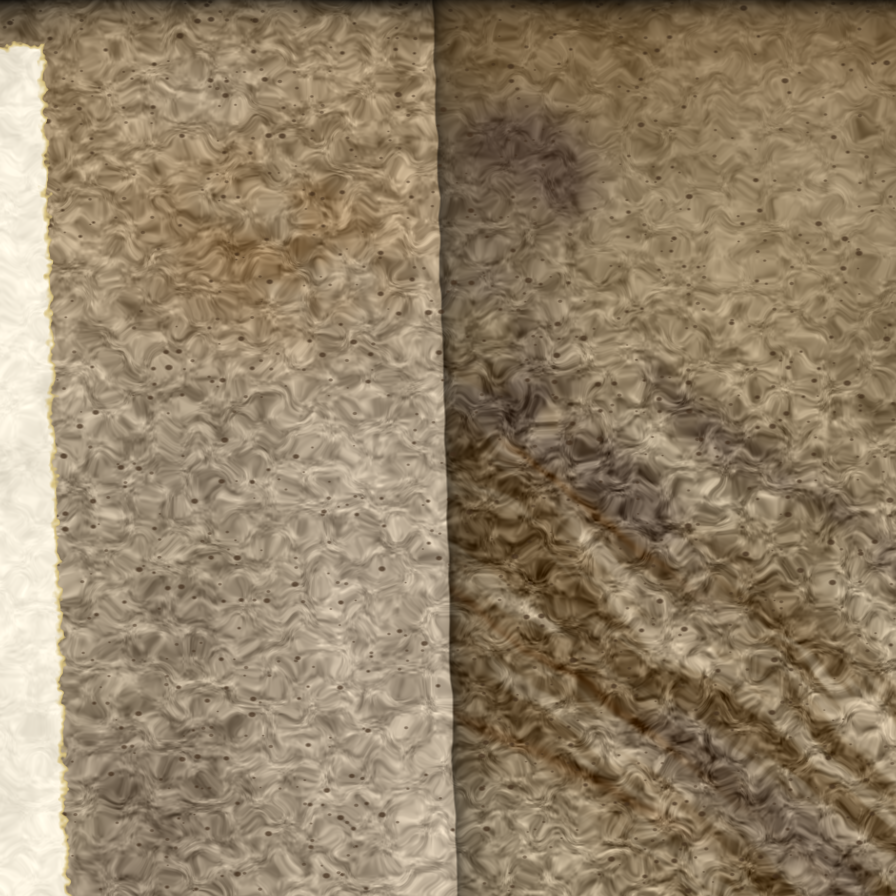
Give the GLSL for this texture, as a Shadertoy shader.

```glsl
// Weathered stone wall: a sunlit strip, a pale slab, and a recessed face with diagonal stains.

float hash(vec2 p) {
    vec3 q = fract(p.xyx * 0.1031);
    q += dot(q, q.yzx + 33.33);
    return fract((q.x + q.y) * q.z);
}

float noise(vec2 p) {
    vec2 i = floor(p), f = fract(p);
    f = f * f * (3.0 - 2.0 * f);
    return mix(mix(hash(i), hash(i + vec2(1, 0)), f.x),
               mix(hash(i + vec2(0, 1)), hash(i + vec2(1, 1)), f.x), f.y);
}

float fbm(vec2 p) {
    float sum = 0.0, amp = 0.5;
    for (int i = 0; i < 4; i++) {
        sum += amp * noise(p);
        p = mat2(1.6, 1.2, -1.2, 1.6) * p + 7.3;
        amp *= 0.5;
    }
    return sum / 0.9375;
}

// Soft elliptical patch, 1 at its centre.
float patchAt(vec2 p, vec2 centre, vec2 size) {
    vec2 d = (p - centre) / size;
    return exp(-dot(d, d));
}

// Soft line around a value.
float band(float x, float centre, float width) {
    float d = (x - centre) / width;
    return exp(-d * d);
}

// Short curled flakes, roughly -1 to 1.
float flakes(vec2 p) {
    vec2 curl = vec2(noise(p * 45.0), noise(p * 45.0 + 31.0)) - 0.5;
    p += 0.022 * curl;
    float coarse = noise(p * vec2(62, 105)) - 0.5;
    float fine = noise(p * vec2(125, 215) + 17.0) - 0.5;
    return 1.1 * coarse + 1.1 * fine + 0.5 * (noise(p * 310.0) - 0.5);
}

// Sparse dark pits, one candidate per cell.
float pits(vec2 p, float cells, float density) {
    vec2 id = floor(p * cells), f = fract(p * cells);
    vec2 centre = 0.3 + 0.4 * vec2(hash(id + 3.1), hash(id + 8.7));
    float radius = 0.08 + 0.13 * hash(id + 5.3);
    float d = length((f - centre) * vec2(0.85, 1.15));
    float soft = 0.06 + cells / iResolution.y * 0.5;
    return step(hash(id), density) * (1.0 - smoothstep(radius - soft, radius + soft, d));
}

vec3 slabColor(vec2 p, float cloud) {
    vec3 col = mix(vec3(0.64, 0.58, 0.49), vec3(0.62, 0.53, 0.40), smoothstep(0.45, 0.95, p.y));
    col = mix(col, vec3(0.70, 0.64, 0.56), 0.75 * patchAt(p, vec2(0.42, 0.28), vec2(0.13, 0.4)));
    col = mix(col, vec3(0.66, 0.60, 0.51), 0.6 * patchAt(p, vec2(0.23, 0.89), vec2(0.1, 0.06)));
    float rust = patchAt(p, vec2(0.31, 0.73), vec2(0.15, 0.11)) * smoothstep(0.25, 0.65, cloud);
    col = mix(col, vec3(0.51, 0.39, 0.24), 0.85 * rust);
    float damp = patchAt(p, vec2(0.14, 0.06), vec2(0.11, 0.12))
               + 0.55 * patchAt(p, vec2(0.21, 0.31), vec2(0.12, 0.25));
    col = mix(col, vec3(0.43, 0.37, 0.30), 0.75 * damp * smoothstep(0.25, 0.7, cloud));
    return col + 0.15 * (cloud - 0.5);
}

vec3 recessColor(vec2 p, float cloud) {
    vec3 col = mix(vec3(0.57, 0.50, 0.39), vec3(0.51, 0.41, 0.27), smoothstep(0.75, 1.0, p.y));
    col = mix(col, vec3(0.61, 0.53, 0.40), 0.8 * patchAt(p, vec2(0.85, 0.72), vec2(0.2, 0.17)));
    col += 0.16 * (cloud - 0.5);

    // Diagonal coordinate: constant along streaks falling to the right.
    float d = p.y + 0.75 * (p.x - 0.5);
    float wavy = d + 0.05 * (fbm(p * 9.0 + 20.0) - 0.5);
    float along = p.x - 0.6 * p.y;
    float streak = fbm(vec2(along * 7.0, wavy * 34.0));

    // Brown layers in the lower half, split by pale seams.
    float layers = smoothstep(0.12, 0.28, d) * (1.0 - smoothstep(0.56, 0.68, d));
    col = mix(col, vec3(0.39, 0.30, 0.18), 0.85 * layers * smoothstep(0.36, 0.68, streak));
    col = mix(col, vec3(0.66, 0.59, 0.49), 0.65 * layers * smoothstep(0.5, 0.25, streak));

    // Grey stains: the broad belt, the outer belt and the rounded smudge.
    float belt = band(wavy, 0.60, 0.06) * (1.0 - smoothstep(0.7, 0.88, p.x));
    belt += 0.75 * band(wavy, 0.74, 0.032) * smoothstep(0.69, 0.76, p.x);
    belt += 0.5 * patchAt(p, vec2(0.55, 0.66), vec2(0.08, 0.13));
    belt += 0.7 * band(wavy, 0.36, 0.05) * smoothstep(0.6, 0.75, p.x);
    col = mix(col, vec3(0.35, 0.29, 0.24), clamp(belt * smoothstep(0.25, 0.65, cloud), 0.0, 0.85));
    vec2 q = p + 0.025 * (vec2(fbm(p * 20.0), fbm(p * 20.0 + 9.0)) - 0.5);
    float smudge = patchAt(q, vec2(0.57, 0.845), vec2(0.055, 0.038))
                 + patchAt(q, vec2(0.625, 0.795), vec2(0.04, 0.048))
                 + 0.5 * patchAt(q, vec2(0.535, 0.79), vec2(0.05, 0.06));
    col = mix(col, vec3(0.33, 0.26, 0.21), 0.85 * min(smudge, 1.0));

    // Pale washed patches and thin rusty seams.
    float pale = band(wavy, 0.675, 0.032) * smoothstep(0.65, 0.72, p.x);
    pale += 0.7 * patchAt(p, vec2(0.58, 0.05), vec2(0.13, 0.1));
    col = mix(col, vec3(0.67, 0.61, 0.51), 0.7 * pale * smoothstep(0.2, 0.55, cloud));
    float seams = band(wavy, 0.55, 0.007) * smoothstep(0.54, 0.58, p.x);
    seams += band(wavy, 0.34, 0.007) + band(wavy - 0.2 * (p.x - 0.51), 0.215, 0.009);
    seams *= 1.0 - smoothstep(0.68, 0.85, p.x);
    return mix(col, vec3(0.36, 0.24, 0.11), 0.7 * min(seams, 1.0));
}

void mainImage(out vec4 fragColor, in vec2 fragCoord) {
    vec2 p = fragCoord / iResolution.xy;
    float px = 1.0 / iResolution.y;
    float cloud = fbm(p * 13.0);
    float grain = flakes(p);

    // Recessed face with the shadow cast by the slab.
    float slabEdge = mix(0.509, 0.484, p.y) + 0.004 * (noise(vec2(p.y * 45.0, 2.0)) - 0.5);
    float rough = 0.12 + 0.12 * smoothstep(0.9, 0.55, p.y + 0.3 * (p.x - 0.5));
    vec3 recess = recessColor(p, cloud) + rough * grain * vec3(1.0, 0.98, 0.92);
    float depth = max(p.x - slabEdge, 0.0);
    recess *= 1.0 - 0.28 * exp(-depth / 0.035) - 0.2 * exp(-depth / 0.006);

    // Slab with a worn, lighter rim.
    vec3 slab = slabColor(p, cloud) + 0.2 * grain * vec3(1.0, 0.98, 0.92);
    slab += 0.05 * band(p.x, slabEdge - 0.012, 0.014);
    vec3 col = mix(slab, recess, smoothstep(-1.5 * px, 1.5 * px, p.x - slabEdge));
    float pit = max(pits(p, 62.0, 0.10), 0.7 * pits(p + 0.37, 105.0, 0.07));
    col = mix(col, vec3(0.25, 0.17, 0.10), 0.7 * pit);

    // Overhang shadow along the top.
    float top = 1.0 - p.y + 0.012 * (cloud - 0.5);
    col *= 1.0 - 0.5 * exp(-top / 0.012) - 0.15 * exp(-top / 0.06);
    col *= 1.0 - 0.3 * patchAt(p, vec2(0.0, 1.0), vec2(0.07, 0.06));

    // Sunlit strip with a ragged, yellowish border.
    float ragged = 0.008 * (noise(p * 120.0) - 0.5) + 0.004 * (noise(p * 260.0) - 0.5);
    float inside = min(mix(0.0765, 0.047, p.y) - p.x, 0.95 - p.y) + ragged;
    vec3 sun = vec3(0.97, 0.94, 0.87) + 0.06 * grain - 0.05 * smoothstep(0.5, 0.8, cloud);
    sun = mix(vec3(0.83, 0.74, 0.47), sun, smoothstep(0.0, 0.007, inside));
    col = mix(col, sun, smoothstep(-1.5 * px, 1.5 * px, inside));

    fragColor = vec4(clamp(col, 0.0, 1.0), 1.0);
}
```
